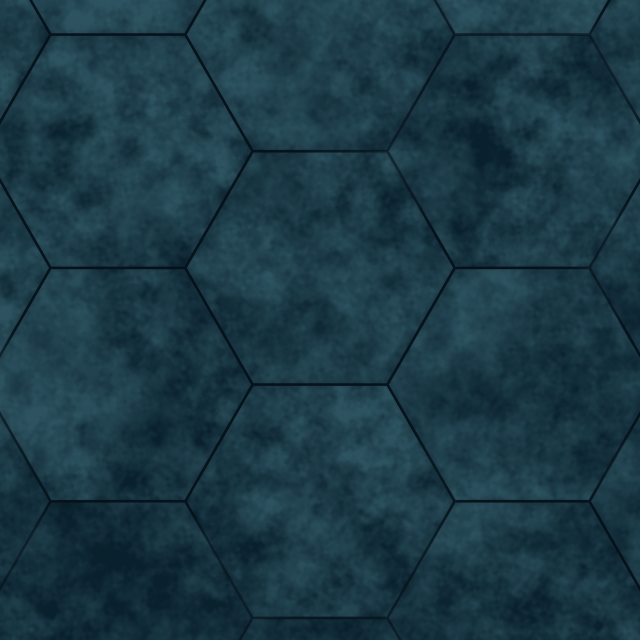
Reproduce this pattern procedurally as a Shadertoy shader.

```glsl
// Dark teal hexagonal stone tiles with mottled wear and thin dark joints.

const float TILE_HEIGHT = 0.3646;              // flat side to flat side, in canvas heights
const vec2  TILE_ORIGIN = vec2(0.5, 0.5814);   // centre of one tile
const float JOINT_HALF_WIDTH = 0.0056;         // in tile heights
const float JOINT_SOFTNESS = 0.003;
const float JOINT_FADE = 0.4;                  // how far worn joints fade
const vec3  STONE_DARK  = vec3(0.035, 0.125, 0.175);
const vec3  STONE_LIGHT = vec3(0.165, 0.310, 0.360);
const vec3  JOINT_COLOR = vec3(0.018, 0.065, 0.105);
const float BASE_TONE = 0.58;
const float VERTICAL_FADE = 0.36;
const float TILE_VARIATION = 0.14;
const float CLOUD_SCALE = 1.7,  CLOUD_AMOUNT = 1.1;
const float STAIN_SCALE = 10.0, STAIN_AMOUNT = 1.15;
const float GRAIN_SCALE = 52.0, GRAIN_AMOUNT = 0.26;

const vec2 HEX_CELL = vec2(1.7320508, 1.0);
const mat2 OCTAVE_TURN = mat2(0.8, 0.6, -0.6, 0.8);

float hash(vec2 p) {
    return fract(sin(dot(p, vec2(127.1, 311.7))) * 43758.5453);
}

float valueNoise(vec2 p) {
    vec2 cell = floor(p);
    vec2 f = fract(p);
    f = f * f * (3.0 - 2.0 * f);
    float low  = mix(hash(cell), hash(cell + vec2(1.0, 0.0)), f.x);
    float high = mix(hash(cell + vec2(0.0, 1.0)), hash(cell + 1.0), f.x);
    return mix(low, high, f.y);
}

// Layered noise, normalised to 0..1
float fbm(vec2 p, int octaves) {
    float sum = 0.0, total = 0.0, weight = 0.5;
    for (int i = 0; i < octaves; i++) {
        sum += weight * valueNoise(p);
        total += weight;
        weight *= 0.55;
        p = OCTAVE_TURN * p * 2.03 + 17.3;
    }
    return sum / total;
}

// Offset from the centre of the nearest tile, over two interleaved grids
vec2 hexLocal(vec2 p) {
    vec2 a = p - HEX_CELL * floor(p / HEX_CELL + 0.5);
    vec2 b = p - HEX_CELL * (floor(p / HEX_CELL) + 0.5);
    return dot(a, a) < dot(b, b) ? a : b;
}

float hexEdgeDistance(vec2 local) {
    vec2 q = abs(local);
    return 0.5 - max(q.y, dot(q, vec2(0.8660254, 0.5)));
}

// Stone brightness from 0 (dark) to 1 (light)
float stoneTone(vec2 p, vec2 tileId, float height) {
    vec2 seed = 20.0 * vec2(hash(tileId), hash(tileId + 7.0));
    float cloud = fbm(p * CLOUD_SCALE + seed, 3) - 0.5;
    float stain = fbm(p * STAIN_SCALE + seed, 4) - 0.5;
    float grain = valueNoise(OCTAVE_TURN * p * GRAIN_SCALE) - 0.5;
    float patchy = mix(0.75, 1.25, valueNoise(p * 3.0 + seed.yx));

    float tone = BASE_TONE + VERTICAL_FADE * (height - 0.5);
    tone += TILE_VARIATION * (hash(tileId + 3.0) - 0.5);
    tone += CLOUD_AMOUNT * cloud;
    tone += patchy * (STAIN_AMOUNT * stain + GRAIN_AMOUNT * grain);
    return clamp(tone, 0.0, 1.08);
}

void mainImage(out vec4 fragColor, in vec2 fragCoord) {
    vec2 uv = fragCoord / iResolution.y;
    vec2 p = (uv - TILE_ORIGIN) / TILE_HEIGHT;
    float pixel = 1.0 / (iResolution.y * TILE_HEIGHT);

    vec2 local = hexLocal(p);
    vec2 tileId = floor(2.0 * (p - local) / HEX_CELL + 0.5);
    float edge = hexEdgeDistance(local);

    // Stone surface, slightly darkened beside the joints
    vec3 color = mix(STONE_DARK, STONE_LIGHT, stoneTone(p, tileId, uv.y));
    color *= 1.0 - 0.12 * exp(-edge * 70.0);

    // Joints, unevenly worn along their length
    float blur = max(JOINT_SOFTNESS, 0.7 * pixel);
    float joint = 1.0 - smoothstep(JOINT_HALF_WIDTH - blur, JOINT_HALF_WIDTH + blur, edge);
    float wear = smoothstep(0.5, 0.9, valueNoise(p * 2.3 + 5.0));
    color = mix(color, JOINT_COLOR, joint * (0.95 - JOINT_FADE * wear));

    fragColor = vec4(color, 1.0);
}
```
